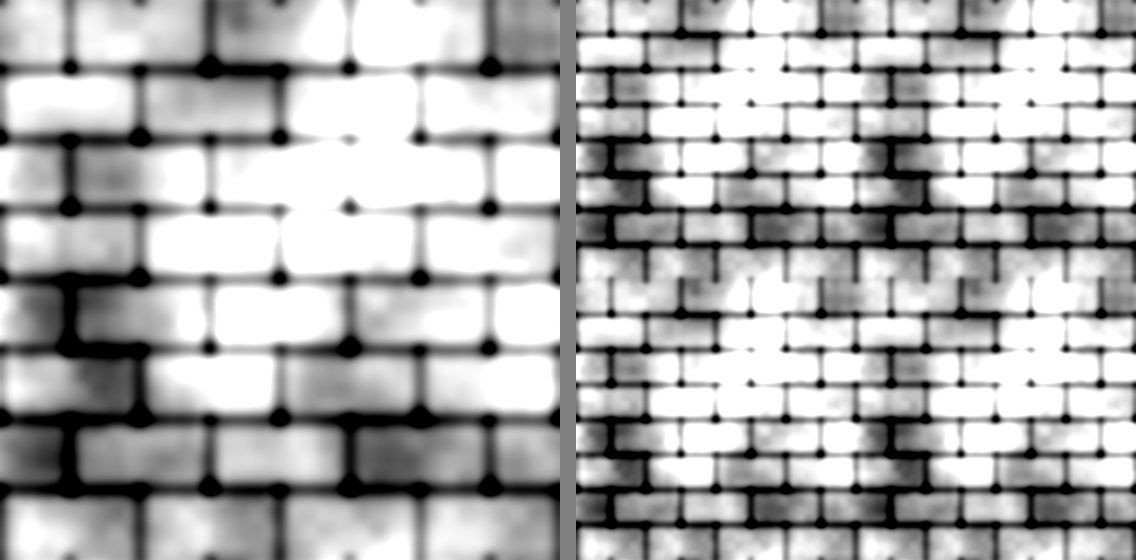
Left, the tile; right, the same tile 2 across and 2 down.
Write a Shadertoy shader that draws this texture.

```glsl
const vec2 GRID = vec2(4.0, 8.0); // bricks across, courses up
const float TAU = 6.28318;

float hash(vec2 p) {
    return fract(sin(dot(p, vec2(127.1, 311.7))) * 43758.5453);
}

// Whole-number wrap, safe against rounding at exact multiples
vec2 wrapIndex(vec2 index, vec2 count) {
    return floor(mod(index + 0.5, count));
}

// Value noise that wraps after a whole number of cells
float wrapNoise(vec2 p, float period, float seed) {
    vec2 cell = floor(p);
    vec2 f = p - cell;
    f = f * f * f * (f * (f * 6.0 - 15.0) + 10.0);
    vec2 a = wrapIndex(cell, vec2(period)) + seed;
    vec2 b = wrapIndex(cell + 1.0, vec2(period)) + seed;
    return mix(mix(hash(a), hash(vec2(b.x, a.y)), f.x),
               mix(hash(vec2(a.x, b.y)), hash(b), f.x), f.y);
}

float wrapFbm(vec2 uv, float period, float seed) {
    float sum = 0.0, amplitude = 0.5, total = 0.0;
    for (int i = 0; i < 4; i++) {
        sum += amplitude * wrapNoise(uv * period + 0.37, period, seed);
        total += amplitude;
        amplitude *= 0.46;
        period *= 2.0;
        seed += 7.0;
    }
    return sum / total;
}

float softDot(vec2 offset, float radius) {
    return exp(-dot(offset, offset) / (radius * radius));
}

float courseShift(float row) {
    return 0.5 * wrapIndex(vec2(row), vec2(2.0)).y;
}

// The bed joint on the tile border is worn almost flush
float bedWeight(float line, float rows) {
    return mix(0.1, 1.0, step(0.5, wrapIndex(vec2(line), vec2(rows)).y));
}

float bedJoint(float y, float rows, float width) {
    float line = floor(y * rows + 0.5);
    return bedWeight(line, rows) * softDot(vec2(0.0, y - line / rows), width);
}

// Upright joints with a rounded pit at their feet
float headJoints(vec2 uv, vec2 grid, float width, float pitRadius) {
    float depth = 0.0;
    float course = floor(uv.y * grid.y);
    for (int i = -1; i <= 1; i++) {
        float row = course + float(i);
        float dx = (fract(uv.x * grid.x - courseShift(row) + 0.5) - 0.5) / grid.x;
        float dy = uv.y - row / grid.y;
        float beyond = dy - clamp(dy, 0.0, 1.0 / grid.y);
        depth += 0.42 * softDot(vec2(dx, beyond), width);
        depth += 0.45 * bedWeight(row, grid.y) * softDot(vec2(dx, dy - 0.009), pitRadius);
    }
    return depth;
}

// Tone of each brick, fading to zero at its edges
float brickTone(vec2 uv, vec2 grid) {
    vec2 p = uv * grid;
    p.x -= courseShift(floor(p.y));
    vec2 f = fract(p);
    vec2 inset = smoothstep(0.0, 0.035, min(f, 1.0 - f) / grid);
    vec2 id = wrapIndex(floor(p), grid);
    return (hash(id + 5.0) - 0.5) * inset.x * inset.y;
}

// Broad light and dark sides of the wall
float broadShade(vec2 uv, vec2 darkCentre) {
    vec2 wave = cos(TAU * (uv - darkCentre));
    return -0.5 * (wave.x + wave.y);
}

void mainImage(out vec4 fragColor, in vec2 fragCoord) {
    vec2 uv = fragCoord / iResolution.xy;

    // Worn brick faces
    float height = 1.02 + 2.1 * (wrapFbm(uv, 4.0, 3.0) - 0.5);
    height += 0.13 * broadShade(uv, vec2(0.58, 0.22));
    height += 0.12 * brickTone(uv, GRID);

    // Recessed joints
    height -= 0.56 * bedJoint(uv.y, GRID.y, 0.0155);
    height -= headJoints(uv, GRID, 0.0155, 0.018);

    fragColor = vec4(vec3(clamp(height, 0.0, 1.0)), 1.0);
}
```
